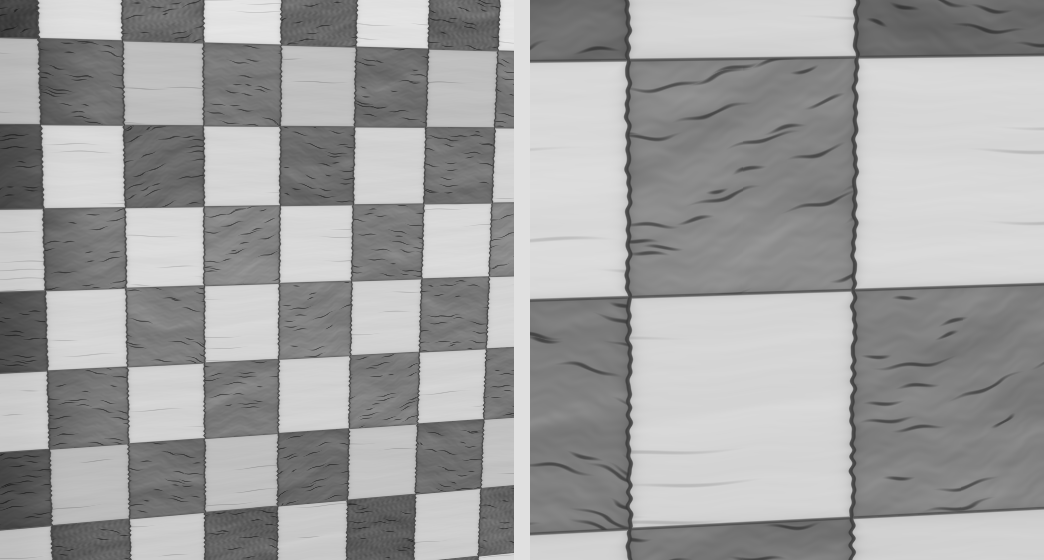
Left: the whole. Right: its middle third, enlarged.
A Shadertoy shader for this pattern:

```glsl
// Grey inlaid wood checkerboard seen at a slight angle, with grain, pores and ragged seams.

// Perspective: board origin, column step, row step (canvas heights) and foreshortening
const vec2 ORIGIN = vec2(0.0690, 0.0688);
const vec2 COLUMN_STEP = vec2(0.1544, 0.0055);
const vec2 ROW_STEP = vec2(0.0050, 0.1566);
const vec2 FORESHORTEN = vec2(0.01994, 0.01238);

// Wood tone of each row of tiles, top to bottom
const float LIGHT_TONE[9] = float[9](0.88, 0.745, 0.84, 0.84, 0.83, 0.82, 0.75, 0.80, 0.85);
const float DARK_TONE[9] = float[9](0.41, 0.46, 0.43, 0.51, 0.48, 0.47, 0.42, 0.38, 0.38);

const float SEAM_TONE = 0.23;
const vec2 SEAM_HALF_WIDTH = vec2(0.009, 0.006);  // vertical, horizontal, in tiles
const vec2 SEAM_STRENGTH = vec2(0.85, 0.65);
const float RAGGEDNESS = 0.006;
const float DARK_GRAIN = 0.042;
const float LIGHT_GRAIN = 0.012;
const float PORE_DENSITY = 0.30;
const float LINE_DENSITY = 0.10;
const float TONE_VARIATION = 0.05;
const float LEFT_SHADE = 0.62;
const float PI = 3.14159;

float hash(vec2 p) {
    return fract(sin(dot(p, vec2(127.1, 311.7))) * 43758.5);
}

mat2 rotation(float a) {
    return mat2(cos(a), sin(a), -sin(a), cos(a));
}

// Canvas position to tile coordinates, by inverting the perspective
vec2 boardCoord(vec2 p) {
    mat2 m = mat2(COLUMN_STEP - FORESHORTEN.x * p, ROW_STEP - FORESHORTEN.y * p);
    return inverse(m) * (p - ORIGIN);
}

// Layered sines drawn out along x
float streaks(vec2 p, float seed) {
    float sum = 0.0, amp = 0.6, freq = 8.0;
    for (int k = 0; k < 6; k++) {
        float phase = 6.3 * fract(seed * float(k + 3) * 5.37);
        float bend = 1.8 * sin(0.28 * freq * p.x + phase + 2.0 * p.y);
        float fade = 0.6 + 0.4 * sin(0.21 * freq * p.x + 3.0 * phase + 0.4 * freq * p.y);
        sum += amp * fade * sin(freq * p.y + bend + 2.0 * phase);
        freq *= 1.73;
        amp *= 0.8;
    }
    return sum;
}

// Cellular scatter of thin dashes, at most one per cell
float dashes(vec2 p, float seed, float density) {
    float ink = 0.0;
    for (int y = -1; y <= 1; y++)
    for (int x = -1; x <= 1; x++) {
        vec2 cell = floor(p) + vec2(x, y);
        vec2 key = cell + 37.0 * seed;
        vec2 d = p - cell - vec2(hash(key), hash(key + 5.3));
        d.y += 0.12 * sin(7.0 * p.x + 9.0 * seed);
        float reach = mix(0.2, 0.85, hash(key + 11.9));
        float mark = 1.0 - smoothstep(0.2, 1.0, length(d / vec2(reach, 0.2)));
        ink = max(ink, mark * step(hash(key + 17.1), density));
    }
    return ink;
}

void mainImage(out vec4 fragColor, in vec2 fragCoord) {
    vec2 p = vec2(fragCoord.x, iResolution.y - fragCoord.y) / iResolution.y;
    float pixel = 1.0 / (iResolution.y * COLUMN_STEP.x);
    vec2 board = boardCoord(p);

    // Fibres make the upright seams uneven
    float fibre = sin(61.0 * board.y + 3.0 * sin(17.0 * board.y + 2.0 * floor(board.x + 0.5)));
    board.x += RAGGEDNESS * (fibre + 0.5 * sin(113.0 * board.y));
    vec2 tile = floor(board);
    vec2 local = board - tile;
    float seed = hash(tile + 8.0);
    int row = clamp(int(tile.y) + 1, 0, 8);
    float variation = TONE_VARIATION * (hash(tile + 31.0) - 0.5);

    // Each tile is cut with its own grain direction and curve
    vec2 q = rotation(0.55 * (hash(tile + 3.0) - 0.5)) * (local - 0.5);
    q.y += 0.5 * (hash(tile + 13.0) - 0.5) * q.x * q.x + 0.015 * sin(8.0 * q.x + 6.0 * seed);

    // Dark wood: streaks, pores, cross ticks on the outer rows, shade at the left
    float dark = DARK_TONE[row] + variation + DARK_GRAIN * streaks(q, seed);
    float pores = dashes(q * vec2(4.0, 16.0), seed, PORE_DENSITY);
    dark *= 1.0 - 0.42 * pores;
    float outer = step(3.0, abs(tile.y - 2.5));
    dark += 0.025 * outer * sin(85.0 * local.x + 2.0 * sin(19.0 * local.y)) * sin(31.0 * local.y + 4.0 * local.x);
    dark *= mix(LEFT_SHADE, 1.0, smoothstep(-0.02, 0.2, p.x));

    // Light wood: faint bands and a few long lines
    vec2 flat_ = vec2(local.x, local.y + 0.12 * q.y) - 0.5;
    float light = LIGHT_TONE[row] + 0.6 * variation;
    light += LIGHT_GRAIN * streaks(flat_ * vec2(0.4, 1.3), seed);
    light -= 0.10 * dashes(flat_ * vec2(1.3, 15.0), seed + 0.5, LINE_DENSITY);
    light *= mix(0.95, 1.0, smoothstep(0.0, 0.15, p.x));

    // Smoothed checker
    vec2 wave = clamp(sin(PI * board) / (PI * pixel), -1.0, 1.0);
    float tone = mix(light, dark, 0.5 + 0.5 * wave.x * wave.y);

    // Seams with a soft grime halo
    vec2 edge = 0.5 - abs(local - 0.5);
    vec2 seam = SEAM_STRENGTH * (1.0 - smoothstep(SEAM_HALF_WIDTH - pixel, SEAM_HALF_WIDTH + pixel, edge));
    vec2 halo = vec2(0.16, 0.08) * exp(-edge / 0.022);
    tone *= 1.0 - max(halo.x, halo.y);
    tone = mix(tone, SEAM_TONE, max(seam.x, seam.y));

    fragColor = vec4(vec3(clamp(tone, 0.0, 1.0)), 1.0);
}
```
